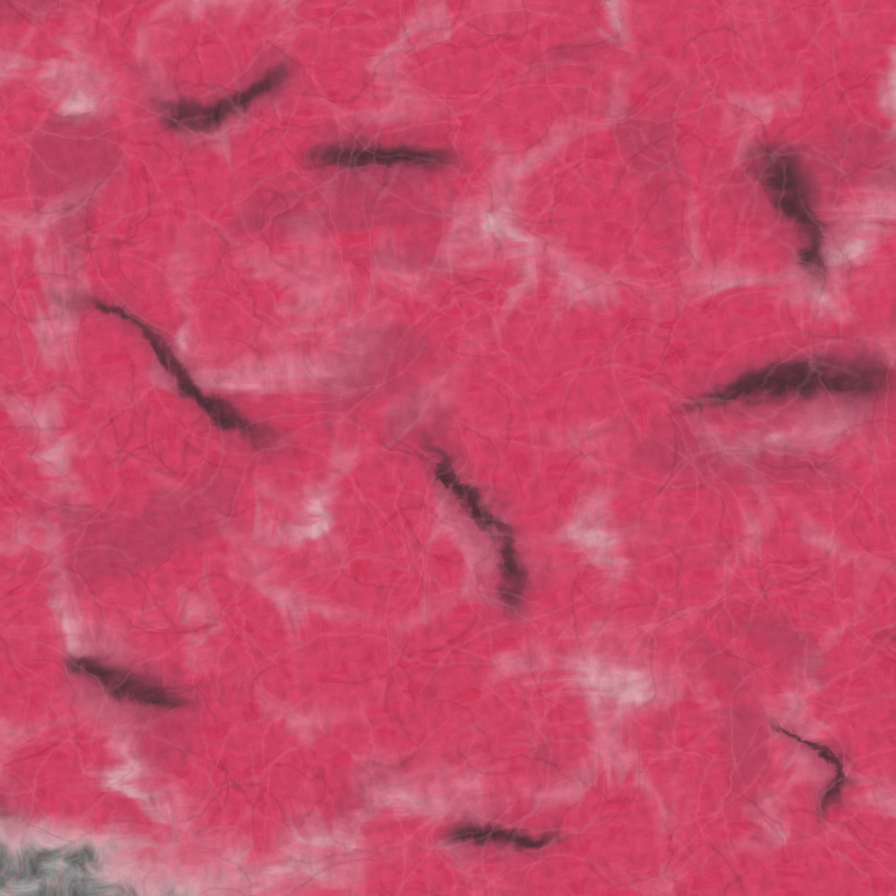
Give the GLSL for this texture, as a Shadertoy shader.

```glsl
#define CRIMSON vec3(0.81, 0.26, 0.39)
#define DEEP_RED vec3(0.73, 0.18, 0.30)
#define ROSE vec3(0.81, 0.48, 0.55)
#define PALE vec3(0.82, 0.65, 0.67)
#define PLUM vec3(0.61, 0.26, 0.35)
#define CHAR vec3(0.31, 0.18, 0.21)
#define GREY vec3(0.52, 0.51, 0.51)
#define TUFT_SCALE 5.5
#define STRAND_SCALE 3.0
#define FIBRE_SCALE 7.0
#define FIBRE_LAYERS 9
#define GRAIN 0.10

vec2 hash2(vec2 p) {
    vec3 q = fract(p.xyx * vec3(0.1031, 0.1030, 0.0973));
    q += dot(q, q.yzx + 33.33);
    return fract((q.xx + q.yz) * q.zy);
}

mat2 rotation(float angle) {
    float c = cos(angle), s = sin(angle);
    return mat2(c, -s, s, c);
}

// Layered, folded sines, roughly -0.7 to 0.7
float cloud(vec2 p) {
    float sum = 0.0, amp = 0.5;
    for (int i = 0; i < 6; i++) {
        p = mat2(0.8, 0.6, -0.6, 0.8) * p * 1.7 + float(i) * 3.1;
        p += 0.7 * sin(p.yx + vec2(1.0, 4.0));
        sum += amp * sin(p.x) * cos(p.y);
        amp *= 0.6;
    }
    return sum;
}

// Cellular noise: gap between the nearest two tuft centres
float tuftEdge(vec2 p) {
    vec2 cell = floor(p);
    float near = 8.0, second = 8.0;
    for (int y = -1; y <= 1; y++)
    for (int x = -1; x <= 1; x++) {
        vec2 id = cell + vec2(x, y);
        float d = length(id + hash2(id + 50.0) - p);
        second = min(second, max(near, d));
        near = min(near, d);
    }
    return second - near;
}

// Soft arcs of loose hair: x is light, y is dark
vec2 fibres(vec2 uv) {
    vec2 sum = vec2(0.0);
    for (int layer = 0; layer < FIBRE_LAYERS; layer++) {
        float k = float(layer);
        vec2 p = rotation(k * 1.3) * uv * FIBRE_SCALE + k * 7.7 + 40.0;
        for (int y = -1; y <= 1; y++)
        for (int x = -1; x <= 1; x++) {
            vec2 id = floor(p) + vec2(x, y);
            vec2 rnd = hash2(id + k * 17.0);
            vec2 q = p - id - hash2(id + 91.0 + k);
            float radius = 0.3 + 0.65 * rnd.x;
            float facing = dot(q, vec2(cos(rnd.y * 6.28), sin(rnd.y * 6.28)));
            float arc = 1.0 - smoothstep(0.0, 0.025, abs(length(q) - radius));
            arc *= smoothstep(0.5, 0.95, facing / radius);
            sum += arc * (rnd.x > 0.4 ? vec2(1.0, 0.0) : vec2(0.0, 1.0));
        }
    }
    return min(sum, 1.5);
}

// Bent, tapering dark strands: x is core, y is halo
vec2 strands(vec2 uv) {
    vec2 best = vec2(0.0);
    vec2 p = uv * STRAND_SCALE;
    for (int y = -1; y <= 1; y++)
    for (int x = -1; x <= 1; x++) {
        vec2 id = floor(p) + vec2(x, y);
        vec2 shape = hash2(id + 23.0), turn = hash2(id + 71.0);
        vec2 centre = (id + 0.2 + 0.6 * hash2(id + 12.0)) / STRAND_SCALE;
        vec2 q = rotation(-0.5 + 2.0 * (turn.x - 0.5)) * (uv - centre);
        float reach = mix(0.07, 0.18, shape.x);
        float along = q.x / reach;
        q.y -= 0.028 * (turn.y - 0.3) * sin(along * 3.0 + turn.x * 6.0);
        float taper = mix(0.4, 1.0, 0.5 + 0.5 * sin(along * 2.5 + turn.y * 6.0));
        float width = mix(0.015, 0.045, shape.y * shape.y) * taper;
        float ends = 1.0 - smoothstep(0.4, 1.05, abs(along));
        float core = 1.0 - smoothstep(0.1 * width, width, abs(q.y));
        float halo = 1.0 - smoothstep(0.0, 2.0 * width + 0.012, abs(q.y));
        best = max(best, vec2(core, halo) * ends);
    }
    return best;
}

void mainImage(out vec4 fragColor, in vec2 fragCoord) {
    vec2 uv = fragCoord / iResolution.y;
    float broad = cloud(uv * 9.0 + 2.0);
    float wisp = cloud(uv * 14.0 + 31.0);
    float fine = cloud(uv * 55.0 + 11.0);
    vec2 drift = vec2(wisp, broad);

    // Red tufts with pale wool between them
    float gap = 1.0 - smoothstep(0.0, 0.4, tuftEdge(uv * TUFT_SCALE + 0.3 * drift));
    float pale = 0.45 * gap + 0.5 * broad + 0.15 * wisp + 0.06 * fine;
    vec3 col = mix(CRIMSON, DEEP_RED, 0.6 * smoothstep(0.0, 0.65, fine - 0.4 * pale));
    col = mix(col, ROSE, smoothstep(0.15, 0.9, pale));
    col = mix(col, PALE, 0.7 * smoothstep(0.65, 0.95, pale));
    col = mix(col, PLUM, 0.45 * smoothstep(0.2, 0.65, cloud(uv * 8.0 + 57.0)));

    // Dark strands sunk into the felt
    vec2 strand = strands(uv + 0.016 * drift + 0.006 * fine);
    col = mix(col, PLUM, 0.8 * strand.y);
    col = mix(col, CHAR, strand.x * clamp(0.75 + 0.45 * fine + 0.4 * wisp, 0.2, 0.95));

    // Bare pale and grey wool at two borders
    float corner = length((uv - vec2(0.06, -0.02)) * vec2(0.5, 1.0));
    float side = length((uv - vec2(1.03, 0.88)) * vec2(1.6, 0.6)) + 0.04;
    float bare = min(corner, side) + 0.03 * wisp + 0.008 * fine;
    col = mix(col, PALE, 0.9 - 0.9 * smoothstep(0.07, 0.125, bare));
    col = mix(col, GREY * (0.95 + 0.3 * fine), 1.0 - smoothstep(0.045, 0.085, bare));

    // Loose hairs and fine grain
    vec2 hair = fibres(uv + 0.018 * drift + 0.002 * fine);
    col = mix(col, ROSE + 0.04, 0.15 * hair.x);
    col *= 1.0 - 0.07 * hair.y;
    col *= 1.0 + GRAIN * (0.6 * fine + 0.6 * cloud(uv * 110.0 + 5.0));
    fragColor = vec4(clamp(col, 0.0, 1.0), 1.0);
}
```
